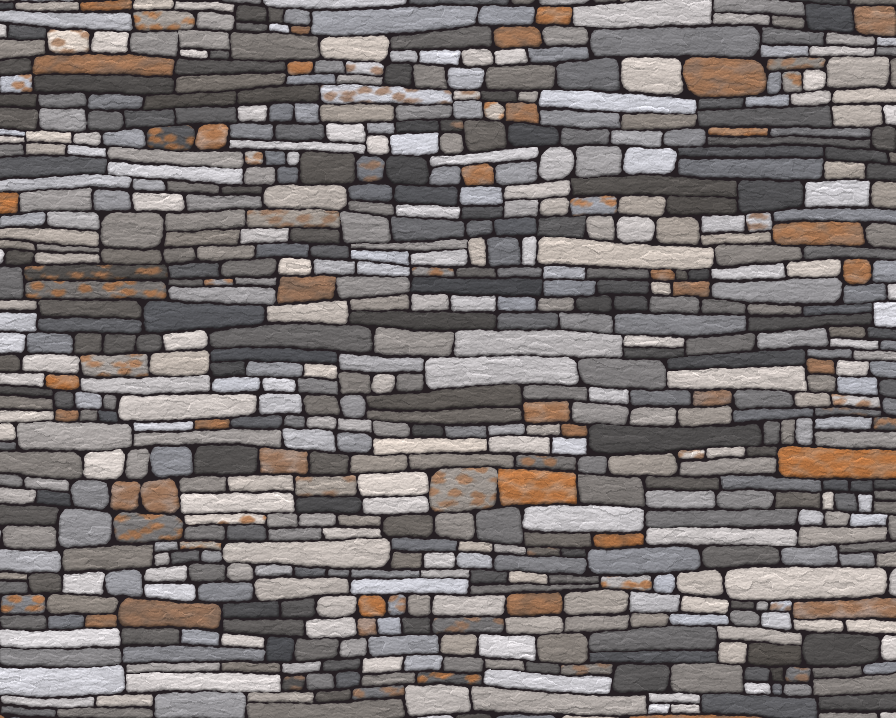
Give the GLSL for this texture, as a Shadertoy shader.

```glsl
// Dry-stacked slate wall: thin grey stones in uneven courses, a few rusty ones.

const float ROWS = 24.0;          // bands of stone per canvas height
const float BLOCK_WIDTH = 0.165;  // mean width of a block within a band
const float EDGE_JITTER = 0.6;    // irregularity of the divisions
const float GAP = 0.0030;         // joint width
const float ROUGHNESS = 0.0009;   // raggedness of stone outlines
const float RELIEF = 0.30;        // strength of the surface lighting
const float RUST_SHARE = 0.055;   // stones that are rusty all over
const float STAIN_SHARE = 0.13;   // stones with a partial stain
const float DARK_TONE = 0.28;
const float LIGHT_TONE = 0.83;
const vec3 JOINT = vec3(0.145, 0.12, 0.135);
const vec3 COOL = vec3(0.98, 0.99, 1.04);
const vec3 WARM = vec3(1.05, 0.99, 0.94);
const vec3 RUST = vec3(0.68, 0.44, 0.26);
const vec3 BROWN = vec3(0.55, 0.44, 0.37);

float hash(vec2 p) {
    vec3 q = fract(p.xyx * vec3(0.1031, 0.1030, 0.0973));
    q += dot(q, q.yzx + 33.33);
    return fract((q.x + q.y) * q.z);
}

// Layered sines for gentle wobble, about -1 to 1.
float waves(vec2 p) {
    return 0.5 * sin(p.x + 1.7 * sin(p.y * 0.8))
         + 0.3 * sin(p.y * 1.9 + 1.3 * sin(p.x * 1.3))
         + 0.2 * sin(p.x * 3.1 - p.y * 2.7);
}

// Cellular noise: x is the distance to the nearest seed, y a value per cell.
vec2 cellular(vec2 p) {
    vec2 base = floor(p);
    vec2 nearest = vec2(9.0, 0.0);
    for (int j = -1; j <= 1; j++)
    for (int i = -1; i <= 1; i++) {
        vec2 cell = base + vec2(i, j);
        float h = hash(cell);
        float d = length(cell + vec2(h, hash(cell + 57.3)) - p);
        if (d < nearest.x) nearest = vec2(d, fract(h * 91.7));
    }
    return nearest;
}

// Stretched chips and splits of the slate surface.
float surface(vec2 p) {
    p += 0.002 * vec2(waves(p * 210.0), waves(p.yx * 170.0 + 4.0));
    vec2 plates = cellular(p * vec2(28.0, 115.0));
    vec2 chips = cellular(p * vec2(75.0, 240.0) + 17.0);
    vec2 grain = cellular(p * vec2(210.0, 400.0) + 41.0);
    return 0.5 * plates.y - 0.25 * plates.x + 0.3 * chips.y - 0.2 * chips.x - 0.25 * grain.x;
}

// Wavy lower edge of a band, in band units.
float bandEdge(float i, float x) {
    float h = hash(vec2(i, 3.7));
    return i + 0.42 * (h - 0.5) + 0.15 * sin(x * 7.0 + h * 40.0) + 0.08 * sin(x * 17.0 + h * 90.0);
}

// Division edge; the ends of 0..count stay fixed, count 0 runs on forever.
float splitEdge(float i, float count, float seed) {
    bool inner = count < 0.5 || (i > 0.5 && i < count - 0.5);
    return inner ? i + EDGE_JITTER * (hash(vec2(i, seed)) - 0.5) : i;
}

// Low edge, high edge and index of the division that holds v.
vec3 split(float v, float count, float seed) {
    float i = floor(v);
    if (v < splitEdge(i, count, seed)) i -= 1.0;
    else if (v >= splitEdge(i + 1.0, count, seed)) i += 1.0;
    return vec3(splitEdge(i, count, seed), splitEdge(i + 1.0, count, seed), i);
}

void mainImage(out vec4 fragColor, in vec2 fragCoord) {
    float pixel = 1.0 / iResolution.y;
    vec2 p = fragCoord * pixel;
    vec2 w = p + 0.0014 * vec2(waves(p * 75.0), waves(p.yx * 60.0 + 2.0));

    // Band, then block within the band.
    float v = w.y * ROWS;
    float band = floor(v);
    if (v < bandEdge(band, w.x)) band -= 1.0;
    else if (v >= bandEdge(band + 1.0, w.x)) band += 1.0;
    float low = bandEdge(band, w.x);
    float height = bandEdge(band + 1.0, w.x) - low;
    float u = w.x / BLOCK_WIDTH + 10.0 * hash(vec2(band, 8.1));
    vec3 block = split(u, 0.0, band + 20.5);
    float seed = 100.0 * hash(vec2(block.z, band) + 5.3);

    // Courses within the block, stones within the course.
    float middle = w.x + (0.5 * (block.x + block.y) - u) * BLOCK_WIDTH;
    float blockHeight = bandEdge(band + 1.0, middle) - bandEdge(band, middle);
    float courses = clamp(floor(0.25 + 1.25 * blockHeight + 1.3 * hash(vec2(seed, 1.0))), 1.0, 3.0);
    float t = (v - low) / height * courses;
    vec3 course = split(t, courses, seed);
    float stones = 1.0 + floor(3.0 * hash(vec2(seed, course.z + 11.0)));
    float s = (u - block.x) / (block.y - block.x) * stones;
    vec3 stone = split(s, stones, seed + course.z + 31.0);
    vec2 id = vec2(seed + 7.0 * stone.z, 13.0 * course.z + band);

    // Rounded, slightly tilted outline.
    vec2 size = vec2((stone.y - stone.x) / stones * (block.y - block.x) * BLOCK_WIDTH,
                     (course.y - course.x) / courses * height / ROWS);
    vec2 q = (vec2(s - stone.x, t - course.x) / vec2(stone.y - stone.x, course.y - course.x) - 0.5) * size;
    q.y += 0.04 * (hash(id + 2.0) - 0.5) * q.x;
    q.x += 0.30 * (hash(id + 4.0) - 0.5) * q.y;
    vec2 halfSize = max(0.5 * size - GAP * mix(0.3, 0.65, hash(id + 6.0)), 0.001);
    float radius = min(halfSize.x, halfSize.y) * mix(0.2, 0.75, hash(id + 8.0));
    vec2 e = abs(q) - halfSize + radius;
    float d = length(max(e, 0.0)) + min(max(e.x, e.y), 0.0) - radius;
    d += ROUGHNESS * waves(p * 330.0 + id);

    // Stone colour, with rust on some.
    vec2 local = p + 0.37 * id;
    float tone = mix(DARK_TONE, LIGHT_TONE, hash(id + 10.0));
    vec3 color = tone * mix(COOL, WARM, hash(id + 12.0));
    float patches = cellular(local * vec2(32.0, 65.0)).x + 0.15 * waves(local * 190.0);
    float pick = hash(id + 14.0);
    float rust = pick < RUST_SHARE ? mix(0.65, 1.0, smoothstep(0.8, 0.2, patches))
               : pick < STAIN_SHARE ? 0.8 * smoothstep(0.5, 0.15, patches) : 0.0;
    color = mix(color, mix(BROWN, RUST, hash(id + 16.0)), rust);

    // Surface relief, light from above, darkened rims and joints.
    float relief = surface(local);
    float slope = relief - surface(local + vec2(-0.0008, 0.0022));
    color *= 1.0 + RELIEF * clamp(slope, -0.7, 0.7) + 0.16 * (relief - 0.05);
    float rim = smoothstep(0.0, -0.0045, d);
    float rise = clamp(q.y / halfSize.y, -1.0, 1.0);
    color *= mix(0.76 + 0.22 * rise, 1.0 + 0.05 * rise, rim);
    color = mix(color, JOINT, smoothstep(-0.7 * pixel, 0.7 * pixel, d));
    fragColor = vec4(clamp(color, 0.0, 1.0), 1.0);
}
```
